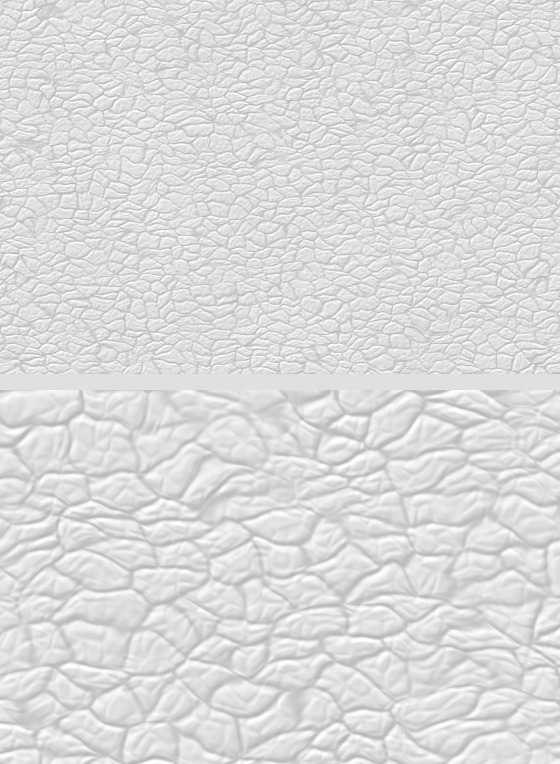
Top, the full canvas; bottom, a detail of the centre.
Write a Shadertoy shader that draws this texture.

```glsl
const vec2  GRAIN_DENSITY   = vec2(21.0, 38.0);  // pebbles per canvas height
const vec2  WRINKLE_DENSITY = vec2(50.0, 74.0);  // fine folds on the pebbles
const float PORE_DENSITY    = 120.0;
const float WARP_AMOUNT     = 0.016;
const float RELIEF_STEP     = 0.0036;            // reach of the slope estimate
const vec2  LIGHT_DIRECTION = vec2(-0.42, 0.91);
const float RELIEF_CONTRAST = 0.165;
const float CREASE_SHADE    = 0.11;
const float TONE_RANGE      = 0.17;
const vec3  LEATHER_COLOUR  = vec3(0.876);

vec2 hash2(vec2 cell) {
    vec3 h = fract(vec3(cell.xyx) * vec3(0.1031, 0.1030, 0.0973));
    h += dot(h, h.yzx + 33.33);
    return fract((h.xx + h.yz) * h.zy);
}

float cornerSlope(vec2 cell, vec2 corner, vec2 f) {
    return dot(hash2(cell + corner) * 2.0 - 1.0, f - corner);
}

float gradientNoise(vec2 p) {
    vec2 cell = floor(p), f = fract(p);
    vec2 u = f * f * f * (f * (f * 6.0 - 15.0) + 10.0);
    float low  = mix(cornerSlope(cell, vec2(0, 0), f), cornerSlope(cell, vec2(1, 0), f), u.x);
    float high = mix(cornerSlope(cell, vec2(0, 1), f), cornerSlope(cell, vec2(1, 1), f), u.x);
    return mix(low, high, u.y);
}

// Gap between the two nearest seeds: zero along the creases
float creaseDistance(vec2 p) {
    vec2 cell = floor(p), f = fract(p);
    float nearest = 8.0, second = 8.0;
    for (int y = -1; y <= 1; y++)
    for (int x = -1; x <= 1; x++) {
        vec2 offset = vec2(x, y);
        float d = length(offset + hash2(cell + offset + 57.0) - f);
        second = min(second, max(nearest, d));
        nearest = min(nearest, d);
    }
    return second - nearest;
}

// Bend the cells so that creases wander and tilt
vec2 warp(vec2 p) {
    vec2 broad = vec2(gradientNoise(p * 9.0 + 3.7), gradientNoise(p * 9.0 + 41.3));
    vec2 small = vec2(gradientNoise(p * 34.0 + 17.1), gradientNoise(p * 34.0 + 73.9));
    return p + WARP_AMOUNT * (2.0 * broad + 0.7 * small);
}

// x: relief height, y: crease depth
vec2 leather(vec2 p) {
    vec2 q = warp(p);
    float depth = clamp(0.85 + 0.9 * gradientNoise(p * 13.0 + 29.0), 0.35, 1.25);
    float edge = creaseDistance(q * GRAIN_DENSITY + 11.0);
    vec2 slanted = vec2(q.x + 0.35 * q.y, q.y - 0.25 * q.x);
    float fold = creaseDistance(slanted * WRINKLE_DENSITY + 90.0);
    float height = depth * smoothstep(-0.05, 0.38, edge);
    height += 0.42 * smoothstep(-0.05, 0.5, fold);
    height += 0.3 * gradientNoise(p * PORE_DENSITY + 7.0);
    return vec2(height, depth * (1.0 - smoothstep(0.0, 0.16, edge)));
}

float shade(vec2 p) {
    vec2 here = leather(p);
    float towardLight = leather(p + LIGHT_DIRECTION * RELIEF_STEP).x;
    float tone = RELIEF_CONTRAST * (here.x - towardLight) - CREASE_SHADE * here.y;
    tone += 0.02 * gradientNoise(p * 4.0 + 5.0);
    return TONE_RANGE * tanh(tone / TONE_RANGE);
}

void mainImage(out vec4 fragColor, in vec2 fragCoord) {
    // Four samples per pixel smooth the creases
    float tone = 0.0;
    for (int i = 0; i < 4; i++) {
        vec2 jitter = vec2(i % 2, i / 2) * 0.5 - 0.25;
        tone += 0.25 * shade((fragCoord + jitter) / iResolution.y);
    }
    fragColor = vec4(clamp(LEATHER_COLOUR + tone, 0.0, 1.0), 1.0);
}
```
